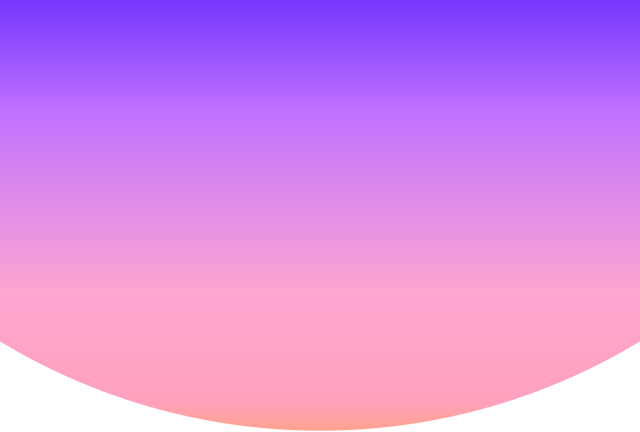
Write a WebGL 2 fragment shader that draws this background.

```glsl
#version 300 es
precision highp float;
// A violet-to-pink vertical gradient ending in a wide convex arc over white.

#define ARC_RADIUS 1.430   // in canvas heights
#define ARC_BOTTOM 0.003   // lowest point of the arc
#define VIOLET_END 0.255   // gradient stops, measured down from the top
#define PINK_STOP  0.680
#define ROSE_STOP  0.925

uniform vec2 u_resolution;
out vec4 fragColor;

const vec3 INDIGO = vec3(0.465, 0.215, 1.000);
const vec3 VIOLET = vec3(0.750, 0.440, 1.000);
const vec3 PINK   = vec3(1.000, 0.650, 0.820);
const vec3 ROSE   = vec3(1.000, 0.633, 0.745);
const vec3 PEACH  = vec3(1.000, 0.635, 0.550);
const vec3 PAPER  = vec3(1.0);

// Position between two stops, clamped to 0..1
float ramp(float start, float end, float t) {
    return clamp((t - start) / (end - start), 0.0, 1.0);
}

vec3 skyGradient(float depth) {
    vec3 color = mix(INDIGO, VIOLET, ramp(0.0, VIOLET_END, depth));
    color = mix(color, PINK, ramp(VIOLET_END, PINK_STOP, depth));
    color = mix(color, ROSE, ramp(PINK_STOP, ROSE_STOP, depth));
    return mix(color, PEACH, ramp(ROSE_STOP, 1.0, depth));
}

float circleDistance(vec2 point, vec2 center, float radius) {
    return length(point - center) - radius;
}

void main() {
    // Height is one unit; x is centered
    vec2 point = gl_FragCoord.xy / u_resolution.y;
    point.x -= 0.5 * u_resolution.x / u_resolution.y;
    float pixel = 1.0 / u_resolution.y;

    // Only the lower half of the circle bounds the gradient
    vec2 center = vec2(0.0, ARC_BOTTOM + ARC_RADIUS);
    float edge = circleDistance(point, center, ARC_RADIUS);
    float outside = clamp(0.5 + edge / pixel, 0.0, 1.0);

    fragColor = vec4(mix(skyGradient(1.0 - point.y), PAPER, outside), 1.0);
}
```
